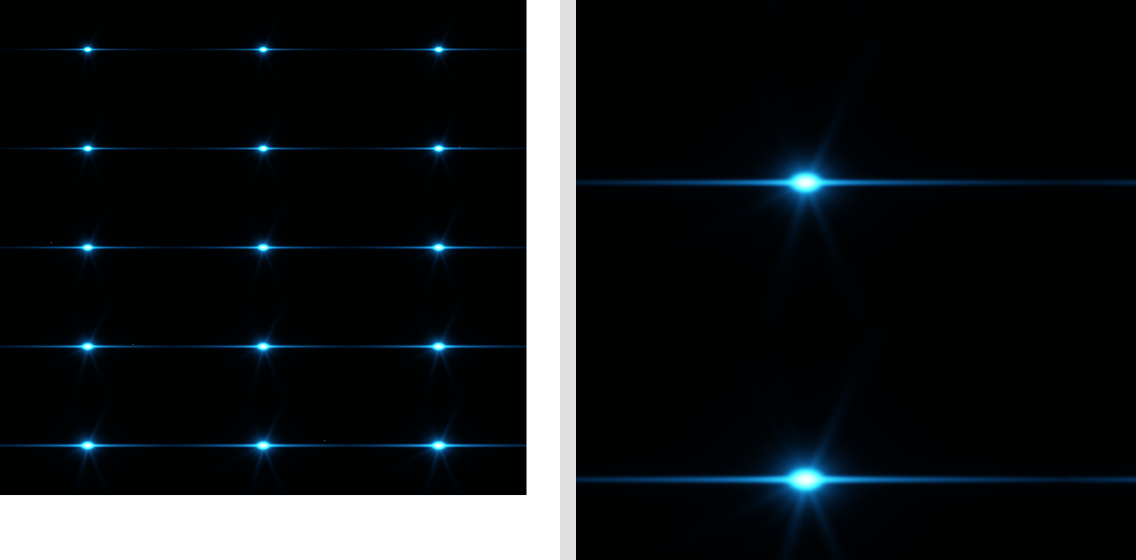
Left: the whole. Right: its middle third, enlarged.
A WebGL 2 fragment shader for this pattern:

```glsl
#version 300 es
precision highp float;
// Three by five grid of blue lens flares that brighten frame by frame, on black with a white margin.
uniform vec2 u_resolution;
out vec4 fragColor;

float hash(float n) {
    return fract(sin(n * 127.1 + 3.7) * 4375.85);
}

float gauss(float x, float width) {
    return exp(-x * x / (width * width));
}

// Beam from the centre that widens and fades outward
float ray(vec2 d, float angle, float reach) {
    vec2 dir = vec2(cos(angle), sin(angle));
    float along = dot(d, dir);
    float across = dot(d, vec2(-dir.y, dir.x));
    return step(0.0, along) * gauss(across, 0.009 + 0.06 * abs(along)) * exp(-along / reach);
}

// Light of one flare; d is in frame heights, grow runs from 0 to 1
float flare(vec2 d, float grow, float pixel) {
    float size = mix(0.55, 1.0, grow);
    float r = length(d * vec2(0.9, 1.1));
    float x = abs(d.x);

    // Core, halo and faint haze
    float light = 30.0 * gauss(length(d * vec2(1.0, 1.6)), 0.036 * size);
    light += 2.3 * exp(-r / (0.043 * size));
    light += 0.014 * size * gauss(r, 0.32 * size);

    // Horizontal streak with a bright inner spike
    float thin = length(vec2(mix(0.006, 0.011, grow), 0.6 * pixel));
    light += mix(0.85, 1.3, grow) * exp(-x / mix(0.26, 0.46, grow)) * gauss(d.y, thin);
    light += 5.0 * size * exp(-x / (0.065 * size)) * gauss(d.y, thin);
    light += 0.12 * grow * exp(-x / 0.45 - abs(d.y) / 0.025);

    // Short scattered rays
    float rays = 0.0;
    for (int i = 0; i < 16; i++) {
        float n = float(i);
        float angle = 0.3927 * (n + 0.8 * hash(n));
        rays += 0.22 * hash(n + 40.0) * ray(d, angle, size * (0.05 + 0.11 * hash(n + 80.0)));
    }
    // Long rays: one up to the right, two downward
    rays += 0.20 * ray(d, 1.12, 0.20 * size);
    rays += 0.22 * ray(d, -1.18, 0.18 * size);
    rays += 0.22 * ray(d, -1.84, 0.18 * size);
    return light + rays * size;
}

void main() {
    vec2 uv = gl_FragCoord.xy / u_resolution;
    vec2 frame = vec2(0.3134, 0.1768);
    vec2 fromTop = vec2(uv.x, 1.0 - uv.y);
    vec2 cell = clamp(floor(fromTop / frame), vec2(0.0), vec2(2.0, 4.0));
    float index = cell.y * 3.0 + cell.x;

    vec2 d = (fromTop - (cell + 0.5) * frame) / frame.y;
    d.y = -d.y;
    float pixel = 1.0 / (u_resolution.y * frame.y);
    float light = flare(d, index / 14.0, pixel);
    vec3 color = 1.0 - exp(-light * vec3(0.08, 0.75, 1.48));

    // A stray pale speck in some of the later frames
    vec2 speck = vec2(1.5 * hash(index + 9.0) - 0.75, 0.01 + 0.045 * hash(index + 21.0));
    float present = step(5.0, index) * step(0.4, hash(index + 33.0));
    color += 0.35 * present * gauss(length(d - speck), max(0.006, 0.5 * pixel));
    color += vec3(0.0, 0.002, 0.004);

    // White margin at the right and bottom
    vec2 edge = (fromTop - frame * vec2(3.0, 5.0)) * u_resolution;
    float margin = clamp(max(edge.x, edge.y) + 0.5, 0.0, 1.0);
    fragColor = vec4(mix(min(color, 1.0), vec3(1.0), margin), 1.0);
}
```
